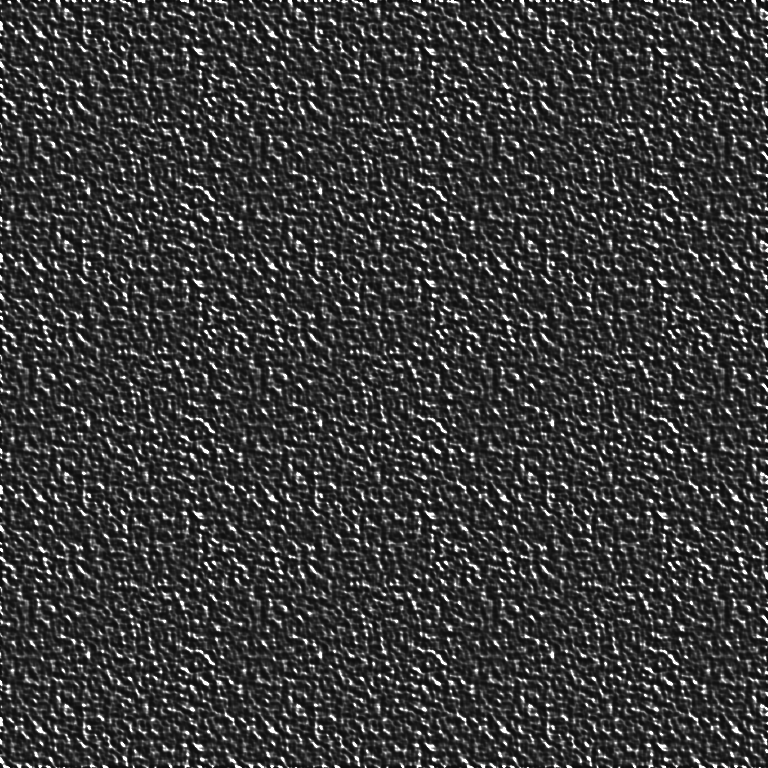
Give the GLSL for this texture, as a WebGL 2 fragment shader.

```glsl
#version 300 es
precision highp float;
// Dark, finely pebbled leather-like surface lit at a grazing angle from the lower left.

uniform vec2 u_resolution;
out vec4 fragColor;

const float TILE_SIZE = 0.302;     // the grain repeats after this length
const float EMBOSS_STEP = 0.0008;  // half the distance between slope samples
const float SLOPE_SPREAD = 0.59;   // typical slope of the noise per cell
const float TAU = 6.2831853;

// Integer hash of a lattice point, from 0 to 1
float hash(vec2 cell, float seed) {
    uvec3 q = uvec3(cell, seed) * uvec3(1597u, 3571u, 9973u);
    uint n = (q.x ^ (q.y * 7919u) ^ q.z) * 74611u;
    n = (n ^ (n >> 15)) * 48271u;
    n = (n ^ (n >> 13)) * 69621u;
    n ^= n >> 16;
    return float(n & 65535u) / 65536.0;
}

// Contribution of one lattice corner, with the lattice wrapped at the period
float cornerSlope(vec2 cell, vec2 offset, float period, float seed) {
    float angle = TAU * hash(mod(cell, period), seed);
    return dot(vec2(cos(angle), sin(angle)), offset);
}

// Gradient noise that repeats every "period" cells
float gradientNoise(vec2 p, float period, float seed) {
    vec2 cell = floor(p);
    vec2 f = p - cell;
    vec2 fade = f * f * f * (f * (f * 6.0 - 15.0) + 10.0);
    vec2 e = vec2(1.0, 0.0);
    float bottom = mix(cornerSlope(cell, f, period, seed),
                       cornerSlope(cell + e.xy, f - e.xy, period, seed), fade.x);
    float top = mix(cornerSlope(cell + e.yx, f - e.yx, period, seed),
                    cornerSlope(cell + e.xx, f - e.xx, period, seed), fade.x);
    return mix(bottom, top, fade.y);
}

// Slope of one grain layer toward the light, scaled to unit spread
float grainSlope(vec2 uv, vec2 lightDir, float cells, float seed) {
    float frequency = cells / TILE_SIZE;
    vec2 stepVec = lightDir * EMBOSS_STEP;
    float ahead = gradientNoise((uv + stepVec) * frequency, cells, seed);
    float behind = gradientNoise((uv - stepVec) * frequency, cells, seed);
    return (ahead - behind) / (2.0 * EMBOSS_STEP * frequency * SLOPE_SPREAD);
}

// One along the outer border, fading to zero just inside it
float borderMask(vec2 uv, vec2 size, float width) {
    vec2 inset = min(uv, size - uv);
    return 1.0 - smoothstep(0.5 * width, width, min(inset.x, inset.y));
}

// Grey level of a lit slope: deep shadows, few but strong glints
float glossTone(float slope) {
    return clamp(0.05 + 0.105 * exp(1.05 * slope), 0.0, 1.0);
}

void main() {
    float scale = min(u_resolution.x, u_resolution.y);
    vec2 uv = gl_FragCoord.xy / scale;
    vec2 lightDir = normalize(vec2(1.0, 1.0));

    // Coarse creases, main pebbles and fine grit
    float slope = 0.50 * grainSlope(uv, lightDir, 24.0, 1.0)
                + 0.70 * grainSlope(uv, lightDir, 35.0, 2.0)
                + 0.50 * grainSlope(uv, lightDir, 52.0, 3.0);

    // Patches of flatter and rougher grain
    float roughness = 1.0 + 0.4 * gradientNoise(uv * 4.0 / TILE_SIZE, 4.0, 4.0);

    // Harsher speckle along the rim
    roughness += 1.5 * borderMask(uv, u_resolution / scale, 0.004);

    fragColor = vec4(vec3(glossTone(slope * roughness)), 1.0);
}
```
